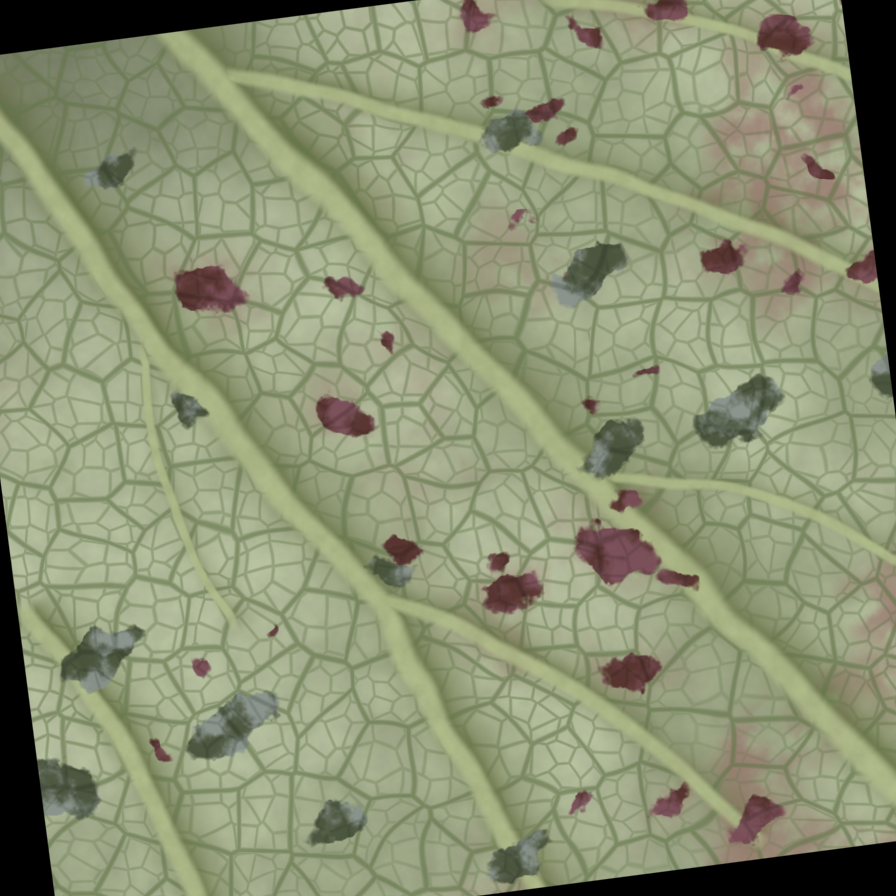
This texture is drawn by a three.js fragment shader. Its source:

```glsl
#define TILT 0.13
#define COARSE_CELLS 15.0
#define FINE_CELLS 36.0
#define SPOT_GRID 6.5
#define FLECK_GRID 15.0
#define LEAF_LIGHT vec3(0.69, 0.73, 0.605)
#define LEAF_DULL vec3(0.60, 0.64, 0.515)
#define VEIN_COLOR vec3(0.67, 0.715, 0.52)
#define SHADE_COLOR vec3(0.35, 0.39, 0.21)
#define NET_COLOR vec3(0.39, 0.46, 0.29)
#define PINK_COLOR vec3(0.60, 0.46, 0.43)

varying vec2 vUv;

vec2 hash2(vec2 p) {
  vec3 q = fract(p.xyx * vec3(0.1031, 0.1030, 0.0973));
  q += dot(q, q.yzx + 33.33);
  return fract((q.xx + q.yz) * q.zy);
}

float noise(vec2 p) {
  vec2 i = floor(p), f = fract(p);
  f = f * f * (3.0 - 2.0 * f);
  float low = mix(hash2(i).x, hash2(i + vec2(1.0, 0.0)).x, f.x);
  float high = mix(hash2(i + vec2(0.0, 1.0)).x, hash2(i + 1.0).x, f.x);
  return mix(low, high, f.y);
}

float fbm(vec2 p) {
  float sum = 0.0, amp = 0.53;
  for (int i = 0; i < 4; i++) {
    sum += amp * noise(p);
    p = p * 2.03 + 17.3;
    amp *= 0.5;
  }
  return sum;
}

// Distance to the nearest Voronoi border, in cell units
float cellEdge(vec2 p) {
  vec2 id = floor(p), f = fract(p), nearest = vec2(9.0);
  for (int y = -1; y <= 1; y++) for (int x = -1; x <= 1; x++) {
    vec2 g = vec2(x, y);
    vec2 r = g + 0.1 + 0.8 * hash2(id + g) - f;
    if (dot(r, r) < dot(nearest, nearest)) nearest = r;
  }
  float edge = 1.0;
  for (int y = -2; y <= 2; y++) for (int x = -2; x <= 2; x++) {
    vec2 g = vec2(x, y);
    vec2 r = g + 0.1 + 0.8 * hash2(id + g) - f, d = r - nearest;
    if (dot(d, d) > 0.0001) edge = min(edge, dot(0.5 * (r + nearest), normalize(d)));
  }
  return edge;
}

// Adds a bowed vein from a to b: x is the ridge, y the shade on its upper side
void addVein(inout vec2 relief, vec2 p, vec2 a, vec2 b, float bow, float width) {
  vec2 d = b - a, w = p - a;
  float len = length(d), t = dot(w, d) / (len * len), s = clamp(t, 0.0, 1.0);
  float side = (d.x * w.y - d.y * w.x) / len - bow * 4.0 * s * (1.0 - s);
  float fade = 1.0 - smoothstep(0.0, 0.025, max(-t, t - 1.0) * len);
  float ridge = 1.0 - smoothstep(0.3 * width, 1.15 * width, abs(side));
  float shade = smoothstep(0.0, width, side) * exp(-max(side - width, 0.0) / (1.7 * width));
  shade += 0.35 * smoothstep(0.0, width, -side) * exp(-max(-side - width, 0.0) / width);
  relief = max(relief, fade * vec2(ridge, shade * min(1.0, width * 70.0)));
}

// Scattered ragged spots: x is cover, y redness, z the halo around red ones
vec3 blotches(vec2 p, float grid, float share) {
  vec3 result = vec3(0.0);
  vec2 q = p + 0.035 * (vec2(fbm(p * 38.0), fbm(p * 38.0 + 9.0)) - 0.5);
  vec2 id = floor(q * grid);
  for (int y = -1; y <= 1; y++) for (int x = -1; x <= 1; x++) {
    vec2 c = id + vec2(x, y), h = hash2(c + grid), k = hash2(c + 71.0);
    vec2 center = (c + 0.15 + 0.7 * h) / grid, d = q - center;
    d.y -= (k.y - 0.5) * d.x;
    float radius = mix(0.09, 0.25, fract(k.y * 7.3 + h.x)) / grid;
    float e = length(d * vec2(0.78, 1.2)) - radius;
    float red = step(fract(h.y * 5.7 + k.y), 0.1 + 0.65 * center.y + 0.3 * center.x);
    float keep = step(k.x, share);
    float cover = keep * (1.0 - smoothstep(-0.003, 0.003, e));
    if (cover > result.x) result.xy = vec2(cover, red);
    result.z = max(result.z, keep * red * exp(-max(e, 0.0) * 45.0));
  }
  return result;
}

void main() {
  vec2 p = vUv;
  vec2 wavy = p + 0.018 * (vec2(noise(p * 16.0), noise(p * 16.0 + 40.0)) - 0.5);
  float broad = fbm(p * 5.0), grain = fbm(p * 75.0);

  // Main veins
  vec2 relief = vec2(0.0), v = mix(p, wavy, 0.6);
  addVein(relief, v, vec2(-0.02, 0.89), vec2(0.417, 0.33), -0.012, 0.016);
  addVein(relief, v, vec2(0.417, 0.33), vec2(0.61, -0.01), 0.0, 0.014);
  addVein(relief, v, vec2(0.17, 0.99), vec2(1.02, 0.10), -0.008, 0.017);
  addVein(relief, v, vec2(0.26, 0.915), vec2(1.0, 0.675), 0.025, 0.010);
  addVein(relief, v, vec2(0.417, 0.33), vec2(0.84, 0.065), 0.036, 0.011);
  addVein(relief, v, vec2(0.03, 0.31), vec2(0.22, -0.01), 0.022, 0.013);
  addVein(relief, v, vec2(0.69, 0.465), vec2(1.0, 0.375), 0.025, 0.007);
  addVein(relief, v, vec2(0.165, 0.595), vec2(0.26, 0.31), -0.025, 0.006);
  addVein(relief, v, vec2(0.62, 1.0), vec2(0.98, 0.90), 0.02, 0.009);

  // Leaf blade with a net of small veins
  float coarse = cellEdge(wavy * COARSE_CELLS), fine = cellEdge(wavy * FINE_CELLS + 5.0);
  float net = 0.62 * (1.0 - smoothstep(0.01, 0.07, coarse));
  net = max(net, (0.15 + 0.45 * broad) * (1.0 - smoothstep(0.01, 0.11, fine)));
  vec3 color = mix(LEAF_DULL, LEAF_LIGHT, smoothstep(0.25, 0.65, broad));
  color *= 0.96 + 0.08 * grain + 0.03 * smoothstep(0.0, 0.3, coarse);
  color *= 1.0 - 0.28 * smoothstep(0.5, 0.0, length(p - vec2(0.0, 1.0)));

  // Pink stains and dark spots
  vec3 spot = blotches(p, SPOT_GRID, 0.6), fleck = blotches(p + 3.0, FLECK_GRID, 0.12);
  float stain = smoothstep(0.45, 0.75, fbm(p * 7.0 + 30.0)) * smoothstep(0.2, 0.9, p.x);
  stain = max(stain, 0.55 * spot.z) * smoothstep(0.2, 0.65, fbm(p * 28.0 + 8.0));
  color = mix(color, PINK_COLOR, 0.75 * stain);
  color = mix(color, SHADE_COLOR, relief.y * (0.35 + 0.65 * broad));
  color = mix(color, NET_COLOR, net * (1.0 - 0.8 * relief.x));
  color = mix(color, VEIN_COLOR * (0.95 + 0.1 * grain), 0.9 * relief.x);
  if (fleck.x > spot.x) spot = fleck;
  float mottle = smoothstep(0.3, 0.72, fbm(p * 42.0 + 60.0));
  vec3 maroon = mix(vec3(0.32, 0.17, 0.16), vec3(0.47, 0.29, 0.34), mottle);
  vec3 ashen = mix(vec3(0.27, 0.31, 0.22), vec3(0.53, 0.57, 0.55), mottle * mottle);
  color = mix(color, mix(ashen, maroon, spot.y) * (1.0 - 0.25 * net), 0.92 * spot.x);

  // Tilted square of leaf on black
  vec2 q = mat2(cos(TILT), -sin(TILT), sin(TILT), cos(TILT)) * (p - 0.5);
  float inside = 1.0 - smoothstep(0.499, 0.501, max(abs(q.x), abs(q.y)));
  gl_FragColor = vec4(color * inside, 1.0);
}
```
